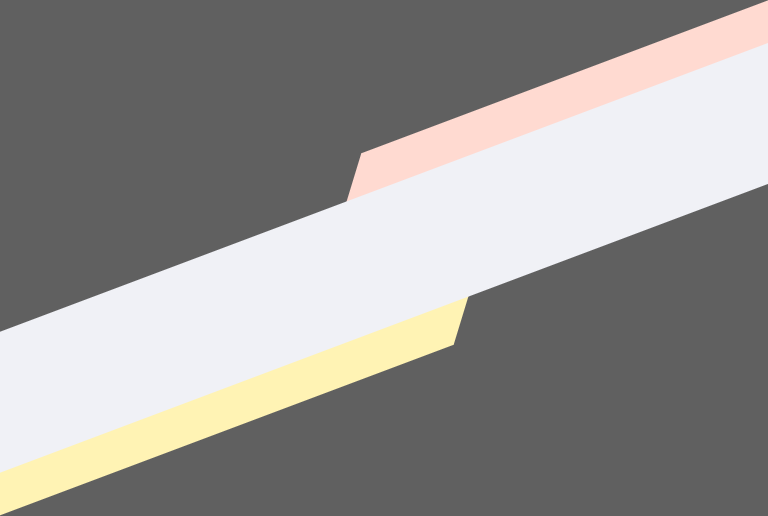
This background is drawn by a Shadertoy shader. Its source:

```glsl
// A pale diagonal band with pink and yellow slanted strips on flat grey.

#define SLOPE 0.376           // rise of the band per unit of x
#define SLANT 0.305           // lean of the strip ends, x per unit of y
#define BAND_HALF 0.1366      // vertical half height of the pale band
#define STRIP_HALF 0.2192     // vertical reach of the outer strips
#define STRIP_END 0.1461      // offset of the slanted strip ends
#define CENTRE vec2(0.0455, 0.0174)
#define GREY vec3(0.376)
#define PALE vec3(0.941, 0.945, 0.965)
#define PINK vec3(1.0, 0.855, 0.820)
#define YELLOW vec3(1.0, 0.953, 0.706)

// Coverage of a half plane: 1 where the distance is negative
float cover(float dist, float pixel) {
    return clamp(0.5 - dist / pixel, 0.0, 1.0);
}

void mainImage(out vec4 fragColor, in vec2 fragCoord) {
    float pixel = 1.0 / iResolution.y;
    vec2 p = (fragCoord - 0.5 * iResolution.xy) * pixel - CENTRE;

    // Height above the band axis, and the side it lies on
    float height = p.y - SLOPE * p.x;
    float side = height < 0.0 ? -1.0 : 1.0;
    float toUnit = inversesqrt(1.0 + SLOPE * SLOPE);

    // The strips are half-turn copies of each other
    vec2 q = p * side;
    float outer = (abs(height) - STRIP_HALF) * toUnit;
    float end = (SLANT * q.y - q.x - STRIP_END) * inversesqrt(1.0 + SLANT * SLANT);
    float strip = cover(max(outer, end), pixel);
    float band = cover((abs(height) - BAND_HALF) * toUnit, pixel);

    // Layers from back to front
    vec3 colour = mix(GREY, side > 0.0 ? PINK : YELLOW, strip);
    colour = mix(colour, PALE, band);
    fragColor = vec4(colour, 1.0);
}
```
